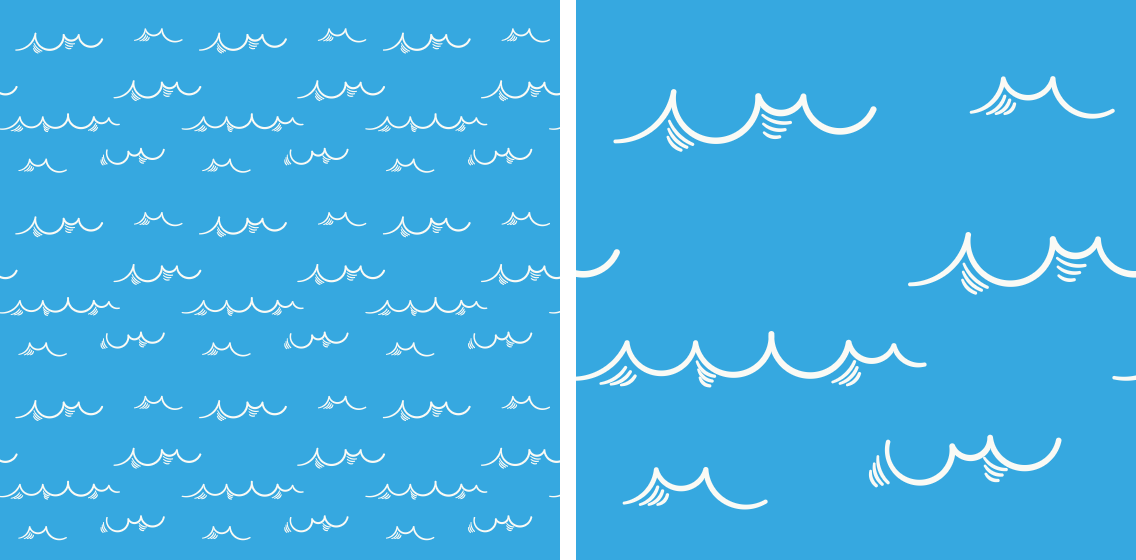
Left, the full canvas; right, a detail of the centre.
Write a WebGL 1 fragment shader that draws this pattern.

```glsl
precision highp float;
// Hand-inked white wave crests scattered over flat blue, tiled about three times each way.
// Every crest is a chain of tapered circular arcs meeting in cusps, shaded by short hatches;
// six placements of four crest shapes are wrapped inside one square tile.

uniform vec2 u_resolution;

const float CANVAS = 1152.0; // drawing units along the canvas height
const float TILE = 378.0;    // drawing units per repeat

// Signed distance to an arc from a to b that sags by `sag` (y points down).
// The half width runs from r.x to r.y and swells a little in the middle.
float arc(vec2 p, vec2 a, vec2 b, float sag, vec2 r) {
  float halfChord = 0.5 * length(b - a);
  vec2 along = (b - a) / (2.0 * halfChord);
  vec2 q = p - 0.5 * (a + b);
  q = vec2(dot(q, along), dot(q, vec2(-along.y, along.x)));

  float s = clamp(q.x / halfChord, -1.0, 1.0);
  float halfWidth = mix(r.x, r.y, 0.5 + 0.5 * s) + 0.25 * (1.0 - s * s);

  float radius = (halfChord * halfChord + sag * sag) / (2.0 * sag);
  vec2 tip = vec2(halfChord, radius - sag);
  q = vec2(abs(q.x), q.y + radius - sag);
  bool inSector = tip.x * q.y >= tip.y * q.x;
  float d = inSector ? abs(length(q) - radius) : length(q - tip);
  return d - halfWidth;
}

// Three curved strokes, each shifted by `shift` and shorter than the last.
float hatch(vec2 p, vec2 a, vec2 b, vec2 shift) {
  float d = 1e5;
  for (int i = 0; i < 3; i++) {
    float k = float(i);
    vec2 start = a + shift * k;
    vec2 end = start + (b - a) * (1.0 - 0.22 * k);
    d = min(d, arc(p, start, end, 2.2 - 0.4 * k, vec2(0.9, 1.1)));
  }
  return d;
}

float bigWave(vec2 p) {
  float d = arc(p, vec2(0, 0), vec2(40, -34), 9.5, vec2(1.3, 1.9));
  d = min(d, arc(p, vec2(40, -34), vec2(98, -31), 32.0, vec2(1.8, 2.1)));
  d = min(d, arc(p, vec2(98, -31), vec2(129, -31), 11.5, vec2(2.1, 1.9)));
  d = min(d, arc(p, vec2(129, -31), vec2(177, -22), 19.5, vec2(1.9, 2.1)));
  d = min(d, hatch(p, vec2(37, -14), vec2(53, 2), vec2(-0.5, 5.5)));
  return min(d, hatch(p, vec2(101, -18), vec2(120, -13), vec2(0.5, 6)));
}

float smallWave(vec2 p) {
  float d = arc(p, vec2(0, 0), vec2(22, -23), 5.5, vec2(1.0, 1.6));
  d = min(d, arc(p, vec2(22, -23), vec2(56, -23), 13.0, vec2(1.6, 1.7)));
  d = min(d, arc(p, vec2(56, -23), vec2(97, -1), 13.0, vec2(1.8, 1.4)));
  return min(d, hatch(p, vec2(11, 1), vec2(23, -11), vec2(6, 0)));
}

float longWave(vec2 p) {
  float d = arc(p, vec2(0, 0), vec2(44, -24), 9.0, vec2(1.2, 1.7));
  d = min(d, arc(p, vec2(44, -24), vec2(91, -24), 21.0, vec2(1.7)));
  d = min(d, arc(p, vec2(91, -24), vec2(143, -30), 25.0, vec2(1.7, 2.0)));
  d = min(d, arc(p, vec2(143, -30), vec2(196, -24), 25.5, vec2(2.0)));
  d = min(d, arc(p, vec2(196, -24), vec2(227, -22), 11.5, vec2(1.9, 1.7)));
  d = min(d, arc(p, vec2(227, -22), vec2(248, -9), 5.0, vec2(1.7, 1.4)));
  d = min(d, hatch(p, vec2(26, 4), vec2(43, -7), vec2(7, 0.5)));
  d = min(d, hatch(p, vec2(92, -11), vec2(104, -1), vec2(1, 5.5)));
  return min(d, hatch(p, vec2(185, 3), vec2(200, -11), vec2(5, 1)));
}

float shortWave(vec2 p) {
  float d = arc(p, vec2(0, 0), vec2(44, 3), 26.5, vec2(1.5, 2.0));
  d = min(d, arc(p, vec2(44, 3), vec2(70, -3), 11.0, vec2(1.9)));
  d = min(d, arc(p, vec2(70, -3), vec2(117, -1), 20.0, vec2(1.9)));
  d = min(d, hatch(p, vec2(-7, 10), vec2(0, 28), vec2(-2.5, 5)));
  return min(d, hatch(p, vec2(66, 11), vec2(81, 19), vec2(0.5, 5.5)));
}

// Position relative to the nearest repeat of a crest that starts at `origin`.
vec2 place(vec2 p, vec2 origin) {
  vec2 margin = vec2(60, 189);
  return mod(p - origin + margin, TILE) - margin;
}

void main() {
  float pixel = CANVAS / u_resolution.y;
  vec2 p = vec2(gl_FragCoord.x, u_resolution.y - gl_FragCoord.y) * pixel - 384.0;

  float d = bigWave(place(p, vec2(27, 97)));
  d = min(d, bigWave(place(p, vec2(229, 195))));
  d = min(d, smallWave(place(p, vec2(271, 77))));
  d = min(d, smallWave(place(p, vec2(33, 345))));
  d = min(d, longWave(place(p, vec2(-9, 259))));
  d = min(d, shortWave(place(p, vec2(214, 303))));

  float ink = clamp(0.5 - d / pixel, 0.0, 1.0);
  vec3 color = mix(vec3(0.21, 0.66, 0.88), vec3(0.98, 0.98, 0.96), ink);
  gl_FragColor = vec4(color, 1.0);
}
```
